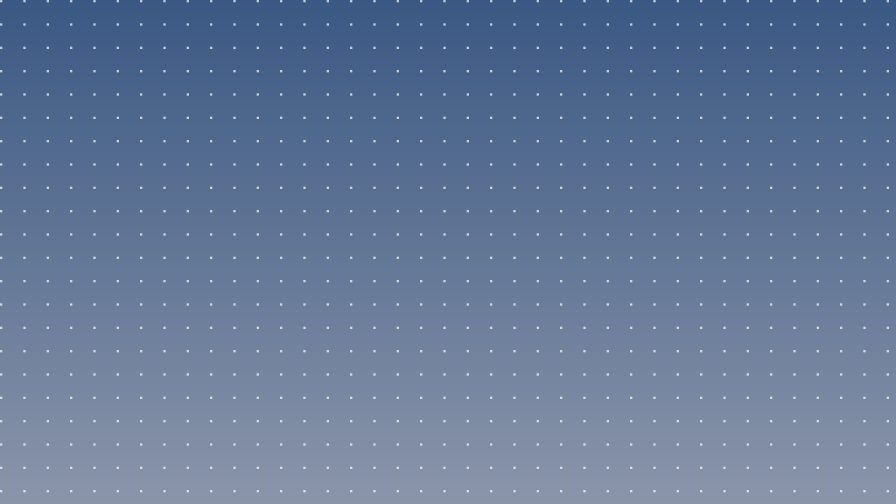
Write a Shadertoy shader that draws this background.

```glsl
const vec3 SKY_TOP = vec3(0.229, 0.346, 0.515);
const vec3 SKY_BOTTOM = vec3(0.541, 0.584, 0.665);
const vec3 DOT_COLOR = vec3(1.0, 1.0, 0.98);
const float DOT_OPACITY = 0.68;
const float ROWS = 21.6;      // grid cells per canvas height
const float DOT_HALF = 0.05;  // half the dot side, in cells
const float DOT_CENTER = 0.05; // offset from the cell's top left corner

// Share of a pixel covered by a centred interval, per axis
vec2 coverage(vec2 offset, float halfSize, float pixel) {
    vec2 high = min(offset + 0.5 * pixel, vec2(halfSize));
    vec2 low = max(offset - 0.5 * pixel, vec2(-halfSize));
    return clamp((high - low) / pixel, 0.0, 1.0);
}

void mainImage(out vec4 fragColor, in vec2 fragCoord) {
    // Vertical gradient
    float height = fragCoord.y / iResolution.y;
    vec3 color = mix(SKY_BOTTOM, SKY_TOP, height);

    // Square dots on a grid anchored at the top left
    vec2 fromTop = vec2(fragCoord.x, iResolution.y - fragCoord.y);
    vec2 grid = fromTop * ROWS / iResolution.y;
    vec2 offset = fract(grid - DOT_CENTER + 0.5) - 0.5;
    vec2 cover = coverage(offset, DOT_HALF, ROWS / iResolution.y);
    color = mix(color, DOT_COLOR, DOT_OPACITY * cover.x * cover.y);

    fragColor = vec4(color, 1.0);
}
```
